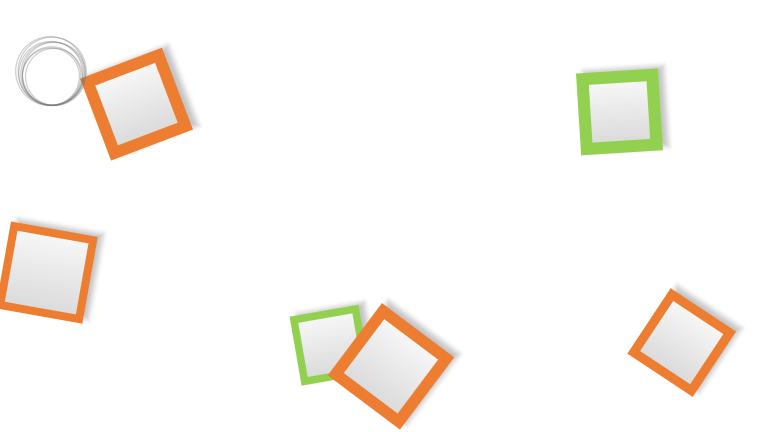
A WebGL 2 fragment shader for this background:

```glsl
#version 300 es
precision highp float;
// Tilted orange and green square frames with soft shadows and sketched rings on white.

uniform vec2 u_resolution;
out vec4 outColor;

const vec3 WHITE = vec3(1.0);
const vec3 ORANGE = vec3(0.93, 0.49, 0.19);
const vec3 GREEN = vec3(0.57, 0.82, 0.31);
const vec3 PANEL_TOP = vec3(0.965);
const vec3 PANEL_BOTTOM = vec3(0.86);
const vec3 SHADOW = vec3(0.62);
const vec3 PENCIL = vec3(0.45);
const vec2 SHADOW_OFFSET = vec2(0.015, 0.008);
const float SHADOW_BLUR = 0.013;
const int RING_COUNT = 8;

// Sine-free hash giving three values in 0..1
vec3 hash3(float n) {
    vec3 q = fract(vec3(n) * vec3(0.1031, 0.1030, 0.0973));
    q += dot(q, q.yzx + 33.33);
    return fract((q.xxy + q.yzz) * q.zyx);
}

vec2 rotate(vec2 p, float angle) {
    float c = cos(angle), s = sin(angle);
    return vec2(c * p.x + s * p.y, c * p.y - s * p.x);
}

float squareDistance(vec2 p, float halfSize) {
    vec2 d = abs(p) - halfSize;
    return length(max(d, 0.0)) + min(max(d.x, d.y), 0.0);
}

// Antialiased coverage of a signed distance
float coverage(float d, float pixel) {
    return clamp(0.5 - d / pixel, 0.0, 1.0);
}

// Shadow, coloured border, then shaded panel
vec3 drawFrame(vec3 base, vec2 p, vec2 center, float halfSize, float border,
               float angle, vec3 color, float pixel) {
    vec2 local = rotate(p - center, angle);
    vec2 shadowLocal = rotate(p - center - SHADOW_OFFSET, angle);
    float shadowDist = squareDistance(shadowLocal, halfSize - 0.002);
    float shade = 1.0 - smoothstep(-SHADOW_BLUR, SHADOW_BLUR, shadowDist);
    base = mix(base, SHADOW, 0.6 * shade);

    float inner = halfSize - border;
    base = mix(base, color, coverage(squareDistance(local, halfSize), pixel));
    vec3 panel = mix(PANEL_BOTTOM, PANEL_TOP, clamp(0.5 + 0.5 * local.y / inner, 0.0, 1.0));
    return mix(base, panel, coverage(squareDistance(local, inner), pixel));
}

// Loose pencil rings with jittered centers and radii
vec3 drawRings(vec3 base, vec2 p, vec2 center, float radius, float pixel) {
    for (int i = 0; i < RING_COUNT; i++) {
        vec3 h = hash3(float(i) + 3.0);
        vec2 jitter = (h.xy - 0.5) * 0.016;
        float r = radius * mix(0.84, 1.06, h.z);
        float d = abs(length(p - center - jitter) - r);
        float line = 1.0 - smoothstep(0.0, 0.0005 + pixel, d);
        base = mix(base, PENCIL, 0.35 * line);
    }
    return base;
}

void main() {
    vec2 p = gl_FragCoord.xy / u_resolution.y;
    float pixel = 1.0 / u_resolution.y;
    vec3 color = WHITE;

    // Upper frames
    color = drawFrame(color, p, vec2(0.316, 0.759), 0.1013, 0.0273, 0.362, ORANGE, pixel);
    color = drawFrame(color, p, vec2(1.434, 0.741), 0.0949, 0.0280, 0.063, GREEN, pixel);

    // Lower frames, back to front
    color = drawFrame(color, p, vec2(0.108, 0.369), 0.1020, 0.0185, -0.176, ORANGE, pixel);
    color = drawFrame(color, p, vec2(0.764, 0.201), 0.0810, 0.0174, 0.173, GREEN, pixel);
    color = drawFrame(color, p, vec2(0.905, 0.152), 0.1046, 0.0266, -0.644, ORANGE, pixel);
    color = drawFrame(color, p, vec2(1.578, 0.207), 0.0908, 0.0213, -0.585, ORANGE, pixel);

    // Sketched rings
    color = drawRings(color, p, vec2(0.124, 0.830), 0.077, pixel);

    outColor = vec4(color, 1.0);
}
```
